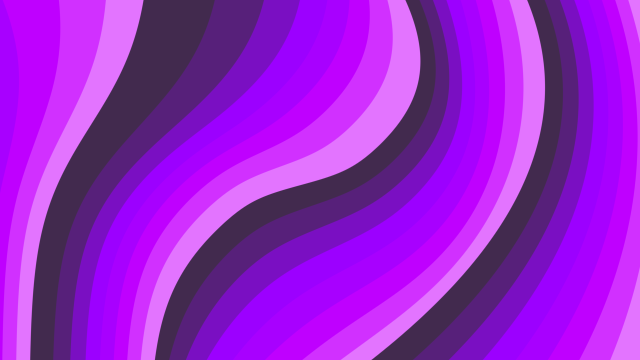
Give the GLSL for this background, as a Shadertoy shader.

```glsl
const int BANDS = 8;
const int FIRST_EDGE = -3;
const int LAST_EDGE = 23;
const vec3 PALETTE[8] = vec3[8](
    vec3(0.26, 0.165, 0.307), vec3(0.34, 0.125, 0.48),
    vec3(0.48, 0.06, 0.76),   vec3(0.61, 0.0, 1.0),
    vec3(0.66, 0.0, 1.0),     vec3(0.75, 0.0, 1.0),
    vec3(0.82, 0.19, 1.0),    vec3(0.89, 0.455, 1.0));

// Lengths are in canvas heights; depth runs down from the top edge.
const float LEFT_FOOT = 0.081;
const float MID_FOOT = 0.412;
const float LEFT_SWEEP = 0.343;
const float MID_SWEEP = 0.694;
const float LEFT_CENTRE = 0.347;
const float MID_CENTRE = 0.505;
const float SWEEP_SOFTNESS = 0.137;
const float KINK_SIZE = 0.176;
const float KINK_SOFTNESS = 0.0185;
const float CURL_SIZE = 0.139;
const float CURL_REACH = 0.486;
const float KINK_DROP = 0.463;
const vec3 RIGHT_ARC = vec3(1.514, 0.842, 0.243); // crest x, curvature, crest depth
const vec3 OUTER_ARC = vec3(1.856, 0.302, 0.498);

float sigmoid(float v) {
    return 1.0 / (1.0 + exp(-v));
}

float arc(vec3 shape, float depth) {
    float offset = depth - shape.z;
    return shape.x - shape.y * offset * offset;
}

float sweep(float depth, float centre) {
    return sigmoid((centre - depth) / SWEEP_SOFTNESS);
}

float kink(float depth, float centre, float softness) {
    return KINK_SIZE * sigmoid((centre + 0.009 - depth) / softness);
}

// Horizontal position of a band edge at a given depth.
float edgeX(int index, float depth) {
    float position = float(index) / float(BANDS);
    float cell = floor(position);
    float s = position - cell;
    float curl = max(0.0, 1.0 - depth / CURL_REACH);
    curl *= curl;

    // Left ribbon: the sweep fades away from its dark edge.
    if (cell < 0.0) {
        float t = -position;
        return LEFT_FOOT - 0.306 * t
             + (LEFT_SWEEP - 0.463 * t) * sweep(depth, LEFT_CENTRE)
             - 0.822 * t * t * curl;
    }
    // Second ribbon: a gentle sweep tightens into a kink.
    if (cell < 1.0) {
        float foot = mix(LEFT_FOOT, MID_FOOT, pow(s, 0.8));
        float size = mix(LEFT_SWEEP, MID_SWEEP, 1.0 - pow(1.0 - s, 4.0));
        float centre = mix(LEFT_CENTRE, MID_CENTRE, s * s * s);
        float bend = kink(depth, centre, mix(0.051, KINK_SOFTNESS, s));
        return foot + size * sweep(depth, centre)
             + s * s * (bend - CURL_SIZE * curl);
    }
    // Third ribbon: the kink sinks and relaxes into an arc.
    if (cell < 2.0) {
        float lowered = depth - KINK_DROP * s;
        float bent = MID_FOOT + MID_SWEEP * sweep(lowered, MID_CENTRE)
                   + kink(lowered, MID_CENTRE, mix(KINK_SOFTNESS, 0.069, s))
                   - CURL_SIZE * (1.0 - s) * curl;
        return mix(bent, arc(RIGHT_ARC, depth), 0.4 * s + 0.6 * s * s * s);
    }
    // Right ribbon: between two arcs.
    return mix(arc(RIGHT_ARC, depth), arc(OUTER_ARC, depth), pow(s, 0.9));
}

void mainImage(out vec4 fragColor, in vec2 fragCoord) {
    vec2 p = fragCoord / iResolution.y;
    float depth = 1.0 - p.y;
    float pixel = 1.0 / iResolution.y;
    vec3 color = PALETTE[(FIRST_EDGE - 1 + BANDS) % BANDS];

    // Lay each band over the one to its left.
    for (int i = FIRST_EDGE; i <= LAST_EDGE; i++) {
        float x = edgeX(i, depth);
        float slope = (edgeX(i, depth + pixel) - x) / pixel;
        float distanceToEdge = (p.x - x) / sqrt(1.0 + slope * slope);
        float cover = smoothstep(-0.7 * pixel, 0.7 * pixel, distanceToEdge);
        color = mix(color, PALETTE[(i + BANDS) % BANDS], cover);
    }
    fragColor = vec4(color, 1.0);
}
```
